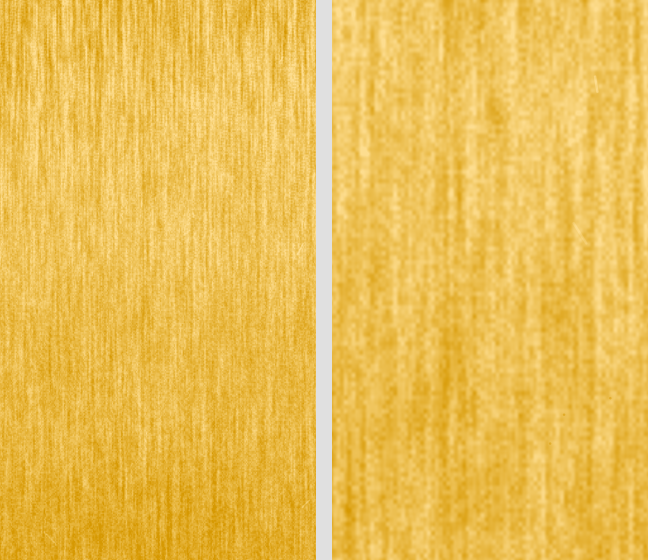
Left, the full canvas; right, a detail of the centre.
This texture is drawn by a WebGL 1 fragment shader. Its source:

```glsl
precision highp float;
// Brushed gold metal: fine vertical streaks, crisp grain and a few faint scratches.
uniform vec2 u_resolution;

float hash(vec2 p) {
  return fract(sin(dot(p, vec2(127.1, 311.7))) * 43758.5453);
}

float noise(vec2 p) {
  vec2 i = floor(p), f = fract(p);
  f = f * f * (3.0 - 2.0 * f);
  return mix(mix(hash(i), hash(i + vec2(1.0, 0.0)), f.x),
             mix(hash(i + vec2(0.0, 1.0)), hash(i + 1.0), f.x), f.y);
}

// One brushed column: smooth 1D noise, shifted so that rows never line up
float column(float id, float y) {
  y += 37.0 * hash(vec2(id, 5.3));
  float row = floor(y), f = fract(y);
  f = f * f * (3.0 - 2.0 * f);
  return mix(hash(vec2(id, row)), hash(vec2(id, row + 1.0)), f);
}

// Streaks centred on zero
float streaks(vec2 p) {
  float id = floor(p.x), f = fract(p.x);
  f = f * f * (3.0 - 2.0 * f);
  return mix(column(id, p.y), column(id + 1.0, p.y), f) - 0.5;
}

float segment(vec2 p, vec2 a, vec2 b) {
  vec2 d = b - a;
  return length(p - a - d * clamp(dot(p - a, d) / dot(d, d), 0.0, 1.0));
}

// Broad reflection: dark foot, bright band above the middle, softer top
float sheen(vec2 uv) {
  float t = mix(0.24, 0.51, smoothstep(0.0, 0.28, uv.y));
  t += 0.22 * smoothstep(0.38, 0.6, uv.y);
  t -= 0.12 * smoothstep(0.74, 1.0, uv.y);
  t -= 0.15 * smoothstep(0.3, 0.0, uv.x) * smoothstep(0.6, 1.0, uv.y);
  t -= 0.08 * smoothstep(0.35, 0.0, length((uv - vec2(0.6, 0.08)) * vec2(1.0, 2.0)));
  return t + 0.06 * (noise(uv * vec2(4.0, 6.0) + 3.0) - 0.5);
}

void main() {
  vec2 uv = gl_FragCoord.xy / u_resolution;
  vec2 p = gl_FragCoord.xy / u_resolution.x;
  float pixel = 1.0 / u_resolution.x;

  // Brushing in several widths, strongest near the top
  float brush = 0.40 * streaks(p * vec2(120.0, 9.0))
              + 0.46 * streaks(p * vec2(205.0, 20.0) + 71.0)
              + 0.17 * streaks(p * vec2(50.0, 5.0) + 19.0)
              + 0.30 * streaks(p * vec2(165.0, 2.2) + 43.0);
  float grain = 0.46 * (noise(p * vec2(250.0, 210.0)) - 0.5)
              + 0.26 * (noise(p * vec2(120.0, 90.0) + 9.0) - 0.5);
  float strength = mix(0.85, 1.4, smoothstep(0.5, 1.0, uv.y));
  float tone = sheen(uv) + brush * strength + grain;

  // Short pale scratches and tiny dark pits
  for (int i = 0; i < 18; i++) {
    float k = float(i) + 1.0;
    vec2 start = vec2(hash(vec2(k, 1.7)), 1.78 * hash(vec2(k, 8.2)));
    float angle = 1.57 + 1.6 * (hash(vec2(k, 4.4)) - 0.5);
    float reach = 0.012 + 0.04 * hash(vec2(k, 6.1));
    float d = segment(p, start, start + reach * vec2(cos(angle), sin(angle)));
    tone += 0.4 * hash(vec2(k, 2.9)) * (1.0 - smoothstep(0.0005, 0.001 + pixel, d));

    vec2 pit = vec2(hash(vec2(k, 12.6)), 1.78 * hash(vec2(k, 15.1)));
    tone -= 0.4 * (1.0 - smoothstep(0.0005, 0.001 + pixel, length(p - pit)));
  }

  // Deep amber to pale gold
  tone = clamp(tone, -0.12, 1.15);
  vec3 gold = mix(vec3(0.855, 0.625, 0.06), vec3(0.975, 0.835, 0.495), tone);
  gl_FragColor = vec4(clamp(gold, 0.0, 1.0), 1.0);
}
```
